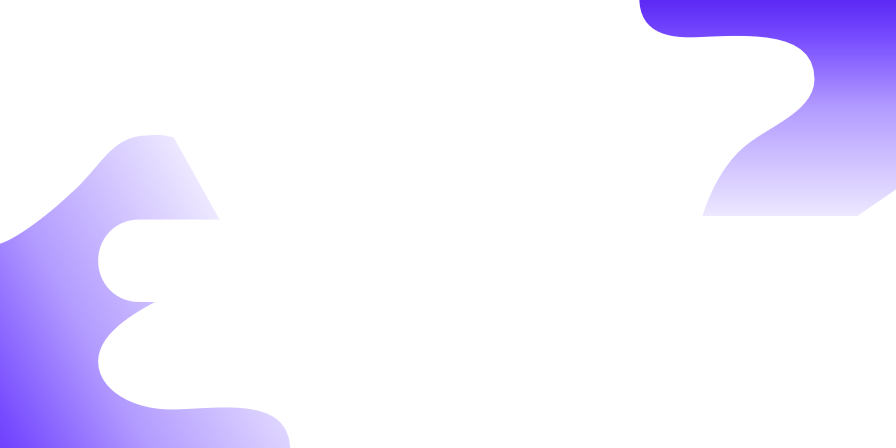
This background is drawn by a WebGL 2 fragment shader. Its source:

```glsl
#version 300 es
precision highp float;

uniform vec2 u_resolution;
out vec4 fragColor;

const vec3 PAPER = vec3(1.0);
const vec3 INDIGO = vec3(0.36, 0.16, 0.96);
const vec3 VIOLET = vec3(0.47, 0.30, 1.0);
const vec3 LILAC = vec3(0.70, 0.61, 1.0);
const vec3 MIST = vec3(0.93, 0.91, 1.0);
const int CURVE_STEPS = 14;

// A closed outline traced by a pen, measured from one sample point.
struct Outline {
    vec2 point;
    vec2 pen;
    float distSq;
    float side;
};

Outline beginAt(vec2 point, vec2 start) {
    return Outline(point, start, 1e6, 1.0);
}

// Track the nearest distance and flip the side at every crossing.
void lineTo(inout Outline o, vec2 end) {
    vec2 edge = end - o.pen;
    vec2 rel = o.point - o.pen;
    vec2 away = rel - edge * clamp(dot(rel, edge) / max(dot(edge, edge), 1e-6), 0.0, 1.0);
    o.distSq = min(o.distSq, dot(away, away));
    bool spans = (o.pen.y > o.point.y) != (end.y > o.point.y);
    if (spans && rel.x < edge.x * rel.y / edge.y) o.side = -o.side;
    o.pen = end;
}

vec2 bezier(vec2 a, vec2 b, vec2 c, vec2 d, float t) {
    float s = 1.0 - t;
    return s * s * s * a + 3.0 * s * t * (s * b + t * c) + t * t * t * d;
}

void curveTo(inout Outline o, vec2 b, vec2 c, vec2 end) {
    vec2 start = o.pen;
    for (int i = 1; i <= CURVE_STEPS; i++) {
        lineTo(o, bezier(start, b, c, end, float(i) / float(CURVE_STEPS)));
    }
}

float coverage(Outline o, float pixel) {
    return clamp(0.5 - o.side * sqrt(o.distSq) / pixel, 0.0, 1.0);
}

// Hanging wave in the upper right corner.
float upperWave(vec2 p, float pixel) {
    vec2 start = vec2(142.7, 101.0);
    Outline o = beginAt(p, start);
    lineTo(o, vec2(142.7, 100.0));
    curveTo(o, vec2(143.0, 92.7), vec2(149.0, 91.4), vec2(155.7, 91.7));
    curveTo(o, vec2(168.0, 92.3), vec2(181.8, 93.0), vec2(181.8, 82.3));
    curveTo(o, vec2(181.8, 75.3), vec2(171.9, 71.9), vec2(166.7, 67.7));
    curveTo(o, vec2(162.0, 64.1), vec2(158.6, 57.6), vec2(156.8, 51.8));
    lineTo(o, vec2(191.4, 51.8));
    lineTo(o, vec2(201.0, 58.4));
    lineTo(o, vec2(201.0, 101.0));
    lineTo(o, start);
    return coverage(o, pixel);
}

// Branching wave in the lower left corner.
float lowerWave(vec2 p, float pixel) {
    vec2 start = vec2(-1.0, 45.4);
    Outline o = beginAt(p, start);
    curveTo(o, vec2(2.1, 45.6), vec2(9.9, 51.3), vec2(15.1, 56.2));
    curveTo(o, vec2(22.9, 62.8), vec2(24.5, 69.8), vec2(33.3, 69.8));
    curveTo(o, vec2(35.4, 70.0), vec2(37.2, 69.8), vec2(38.8, 69.3));
    lineTo(o, vec2(49.0, 51.0));
    // Round bay.
    lineTo(o, vec2(31.0, 51.0));
    curveTo(o, vec2(25.8, 51.0), vec2(21.9, 46.9), vec2(21.9, 41.8));
    curveTo(o, vec2(21.9, 36.7), vec2(25.8, 32.6), vec2(31.0, 32.6));
    lineTo(o, vec2(34.6, 32.6));
    // Wide bay and foot.
    curveTo(o, vec2(29.2, 29.7), vec2(21.9, 25.3), vec2(21.9, 19.3));
    curveTo(o, vec2(21.9, 13.0), vec2(29.7, 8.3), vec2(39.1, 8.6));
    curveTo(o, vec2(49.5, 8.9), vec2(64.3, 11.5), vec2(64.8, 0.0));
    lineTo(o, vec2(64.8, -1.0));
    lineTo(o, vec2(-1.0, -1.0));
    lineTo(o, start);
    return coverage(o, pixel);
}

vec3 purpleRamp(float t) {
    vec3 color = mix(INDIGO, VIOLET, clamp(t / 0.18, 0.0, 1.0));
    color = mix(color, LILAC, clamp((t - 0.18) / 0.32, 0.0, 1.0));
    return mix(color, MIST, clamp((t - 0.5) / 0.5, 0.0, 1.0));
}

void main() {
    // Canvas units: 200 wide, 100 high.
    vec2 p = gl_FragCoord.xy / u_resolution * vec2(200.0, 100.0);
    float pixel = 100.0 / u_resolution.y;

    float fall = (100.0 - p.y) / 48.2;
    float drift = 0.12 + 0.88 * dot(p, vec2(1.0, 0.55)) / 77.0;

    vec3 color = PAPER;
    color = mix(color, purpleRamp(fall), upperWave(p, pixel));
    color = mix(color, purpleRamp(drift), lowerWave(p, pixel));
    fragColor = vec4(color, 1.0);
}
```
